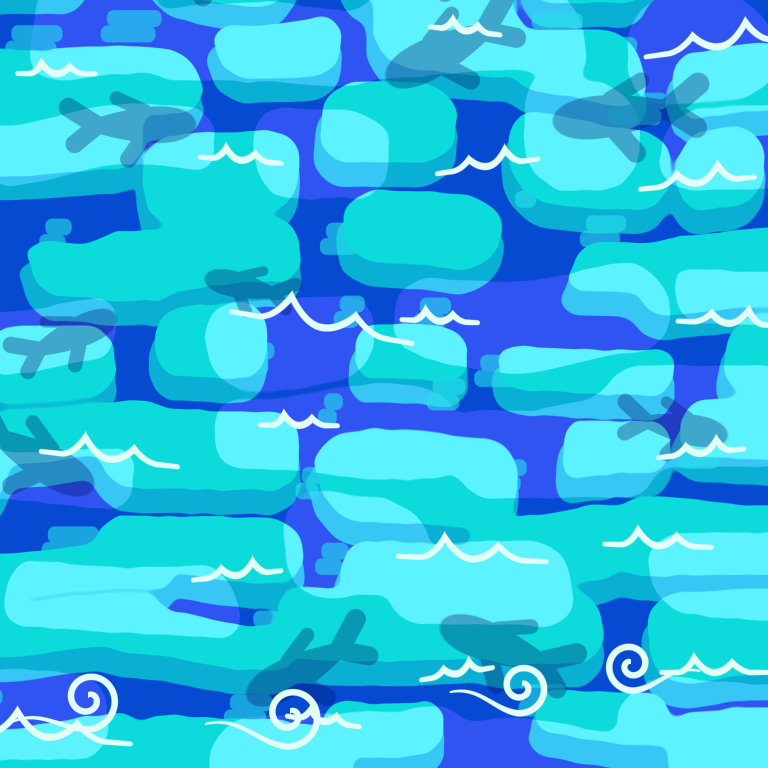
Reproduce this texture procedurally as a WebGL 1 fragment shader.

```glsl
precision highp float;
uniform vec2 u_resolution;

#define WATER_GRID vec2(4.5, 8.0)
#define LIGHT_GRID vec2(3.6, 5.6)
#define WATER_GROW 0.001
#define LIGHT_GROW -0.008
#define SHADE_DROP 0.027
#define STROKE 0.0043
#define FISH_DENSITY 0.68
#define WAVE_DENSITY 0.6
#define PEBBLE_DENSITY 0.55
#define SWIRL_DENSITY 0.45

const int FISH = 0, WAVE = 1, PEBBLE = 2, SWIRL = 3;
const float TAU = 6.28318;

float hash(vec2 p) {
  return fract(sin(dot(p, vec2(127.1, 311.7))) * 43758.55);
}
float noise(vec2 p) {
  vec2 i = floor(p), f = fract(p);
  f = f * f * (3.0 - 2.0 * f);
  return mix(mix(hash(i), hash(i + vec2(1, 0)), f.x),
             mix(hash(i + vec2(0, 1)), hash(i + vec2(1, 1)), f.x), f.y);
}
float cover(float d) {
  float soft = 0.8 / min(u_resolution.x, u_resolution.y);
  return 1.0 - smoothstep(-soft, soft, d);
}
float roundBox(vec2 p, vec2 halfSize, float r) {
  vec2 q = abs(p) - halfSize + r;
  return length(max(q, 0.0)) + min(max(q.x, q.y), 0.0) - r;
}
float ellipse(vec2 p, vec2 r) {
  return (length(p / r) - 1.0) * min(r.x, r.y);
}
float capsule(vec2 p, vec2 a, vec2 b, float r) {
  vec2 pa = p - a, ba = b - a;
  return length(pa - ba * clamp(dot(pa, ba) / dot(ba, ba), 0.0, 1.0)) - r;
}

// Flat rounded slabs melted together, with a hand-cut outline
float patches(vec2 p, vec2 grid, float seed) {
  p += 0.04 * vec2(noise(p * 7.0 + seed), noise(p * 6.0 - seed));
  p += 0.003 * vec2(noise(p * 50.0), noise(p * 50.0 + 9.0));
  float d = 0.2;
  vec2 home = floor(p * grid);
  for (int y = -1; y <= 1; y++)
    for (int x = -1; x <= 1; x++) {
      vec2 cell = home + vec2(x, y), id = cell + seed;
      vec2 spot = 0.2 + 0.6 * vec2(hash(id), hash(id + 31.3));
      vec2 size = vec2(mix(0.3, 0.7, hash(id + 57.9)), mix(0.22, 0.46, hash(id + 73.1))) / grid;
      float box = roundBox(p - (cell + spot) / grid, size, size.y * 0.85);
      float blend = max(0.02 - abs(d - box), 0.0);
      d = min(d, box) - blend * blend * 12.5;
    }
  return d;
}

// Tapered body, forked tail and swept fins
float fish(vec2 p) {
  vec2 q = vec2(p.x, p.y / (0.7 + 0.3 * clamp(p.x, -1.0, 1.0)));
  float d = ellipse(q, vec2(1.0, 0.43));
  d = min(d, capsule(p, vec2(-0.75, 0.0), vec2(-1.25, 0.33), 0.17));
  d = min(d, capsule(p, vec2(-0.75, 0.0), vec2(-1.15, -0.32), 0.16));
  d = min(d, capsule(p, vec2(0.05, -0.25), vec2(-0.2, -0.6), 0.15));
  return min(d, capsule(p, vec2(0.1, 0.25), vec2(-0.4, 0.48), 0.12));
}
// Two pointed crests with a round trough between them
float wave(vec2 p, float halfWidth) {
  float slope = max(0.0, 1.0 - abs(abs(p.x) - 0.36) / 0.36);
  float height = p.x < 0.0 ? 0.28 : 0.19;
  float steep = 2.0 * height * slope / 0.36;
  float line = abs(p.y - height * slope * slope + 0.08 * p.x) / sqrt(1.0 + steep * steep);
  return length(vec2(line, max(abs(p.x) - 1.0, 0.0))) - halfWidth * (1.1 - 0.35 * abs(p.x));
}
// Spiral that runs out into a curved tail
float swirl(vec2 p, float halfWidth) {
  float turn = fract((atan(p.y, p.x) + TAU * 0.25) / TAU);
  float d = abs(length(p) - 1.0 + 0.6 * turn);
  if (turn < 0.5) d = min(d, abs(length(p) - 0.4 + 0.6 * turn));
  float line = abs(p.y + 0.7 + 0.3 * cos(p.x * 1.5));
  float past = max(max(p.x, -2.6 - p.x), 0.0);
  float taper = halfWidth * (1.0 - 0.25 * clamp(-p.x, 0.0, 2.6));
  return min(d - halfWidth, length(vec2(line, past)) - taper);
}
float shape(int kind, vec2 p, float size, float turn) {
  if (kind == PEBBLE) {
    vec2 halfSize = vec2(mix(0.01, 0.038, size), 0.011), shift = vec2(0.004, 0.01);
    return min(roundBox(p - shift, halfSize, 0.009), roundBox(p + shift, halfSize, 0.009));
  }
  float s = mix(0.045, 0.12, size * size);
  if (kind == FISH) s = mix(0.05, 0.09, size);
  if (kind == SWIRL) s = mix(0.028, 0.044, size);
  float a = (turn - 0.5) * (kind == FISH ? 1.2 : 0.25);
  p = mat2(cos(a), -sin(a), sin(a), cos(a)) * p / s;
  if (fract(turn * 7.0) < 0.4) p.x = -p.x;
  if (kind == FISH) return fish(p) * s;
  return (kind == WAVE ? wave(p, STROKE / s) : swirl(p, STROKE / s)) * s;
}
// Coverage of one kind of shape on a jittered grid; swirls stay low
float scatter(int kind, vec2 p, vec2 grid, float density) {
  float d = 1.0;
  vec2 home = floor(p * grid);
  for (int y = -1; y <= 1; y++)
    for (int x = -1; x <= 1; x++) {
      vec2 cell = home + vec2(x, y), id = cell + float(kind) * 17.0 + 5.0;
      if (hash(id) > density || (kind == SWIRL && cell.y > 1.0)) continue;
      vec2 spot = 0.2 + 0.6 * vec2(hash(id + 31.3), hash(id + 57.9));
      d = min(d, shape(kind, p - (cell + spot) / grid, hash(id + 73.1), hash(id + 91.7)));
    }
  return cover(d);
}

void main() {
  vec2 p = gl_FragCoord.xy / min(u_resolution.x, u_resolution.y);
  float light = cover(patches(p, LIGHT_GRID, 14.0) - LIGHT_GROW);
  float rim = cover(patches(p + vec2(0.004, SHADE_DROP), WATER_GRID, 3.0) - WATER_GROW - 0.005);
  float water = cover(patches(p, WATER_GRID, 3.0) - WATER_GROW);
  // Deep water, shaded rims, then bright patches under pale overlays
  vec3 color = mix(vec3(0.02, 0.29, 0.82), vec3(0.19, 0.33, 0.95), light);
  color = mix(color, mix(vec3(0.04, 0.69, 0.83), vec3(0.22, 0.78, 0.96), light), rim);
  float pebbles = scatter(PEBBLE, p, vec2(8.0, 9.0), PEBBLE_DENSITY);
  color = mix(color, vec3(0.15, 0.88, 0.92), 0.6 * pebbles);
  color = mix(color, mix(vec3(0.05, 0.86, 0.86), vec3(0.36, 0.95, 1.0), light), water);
  // Fish shadows below the foam lines
  color = mix(color, vec3(0.0, 0.06, 0.38), 0.33 * scatter(FISH, p, vec2(4.0), FISH_DENSITY));
  float foam = max(scatter(WAVE, p, vec2(4.0, 6.0), WAVE_DENSITY),
                   scatter(SWIRL, p, vec2(4.0, 5.0), SWIRL_DENSITY));
  gl_FragColor = vec4(mix(color, vec3(0.89, 1.0, 0.96), foam), 1.0);
}
```
